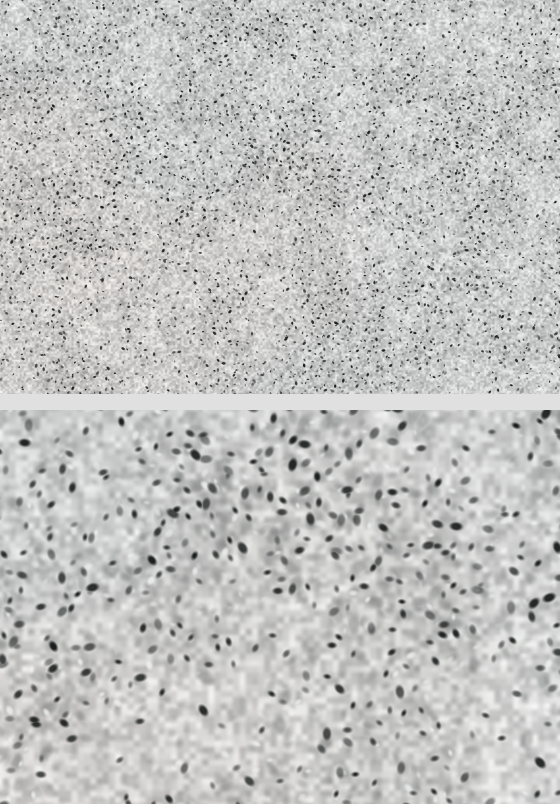
Top, the full canvas; bottom, a detail of the centre.
Write a Shadertoy shader that draws this texture.

```glsl
// Pale speckled stone: a fine-grained grey-white ground with faint warm stains,
// sown with soft buried grains, small crisp black grains and tiny bright glints.
// Grains are jittered, stretched dots on hashed grids, thinned by a clump noise.

// Integer hash: three random values in 0..1 per cell and seed
vec3 hash3(vec2 cell, int seed) {
    uvec3 v = uvec3(ivec3(ivec2(cell), seed)) * 1664525u + 1013904223u;
    v.x += v.y * v.z; v.y += v.z * v.x; v.z += v.x * v.y;
    v ^= v >> 16u;
    v.x += v.y * v.z; v.y += v.z * v.x; v.z += v.x * v.y;
    return vec3(v >> 8u) / 16777216.0;
}

float valueNoise(vec2 p, int seed) {
    vec2 i = floor(p), f = fract(p);
    f = f * f * (3.0 - 2.0 * f);
    float low = mix(hash3(i, seed).x, hash3(i + vec2(1, 0), seed).x, f.x);
    float high = mix(hash3(i + vec2(0, 1), seed).x, hash3(i + vec2(1, 1), seed).x, f.x);
    return mix(low, high, f.y);
}

// Uneven crowding of the grains, around 0.5
float clumping(vec2 p) {
    return 0.55 * valueNoise(p * 21.0, 11) + 0.45 * valueNoise(p * 9.0 + 3.7, 12);
}

// Coverage by scattered grains; radii and softness are in cell units
float grains(vec2 p, float cells, float density, vec2 radii, float soft, vec2 strength, int seed) {
    vec2 q = p * cells, home = floor(q);
    float cover = 0.0;
    for (int y = -1; y <= 1; y++)
    for (int x = -1; x <= 1; x++) {
        vec2 cell = home + vec2(x, y);
        vec3 place = hash3(cell, seed);
        vec3 form = hash3(cell, seed + 1);
        float crowd = 1.4 * (clumping((cell + 0.5) / cells) - 0.5);
        if (place.z > density + crowd) continue;

        // Random direction and stretch
        float angle = 6.2832 * form.x;
        vec2 axis = vec2(cos(angle), sin(angle));
        vec2 d = q - cell - place.xy;
        d = vec2(dot(d, axis) * 0.78, dot(d, vec2(-axis.y, axis.x)) * 1.2);

        float radius = mix(radii.x, radii.y, form.y * form.y);
        float dot1 = 1.0 - smoothstep(radius - soft, radius + soft, length(d));
        cover = max(cover, dot1 * mix(strength.x, strength.y, form.z));
    }
    return cover;
}

void mainImage(out vec4 fragColor, in vec2 fragCoord) {
    vec2 p = fragCoord / iResolution.y;

    // Ground: sugary fine grain over softer mottling
    float light = 0.808;
    light += 0.20 * (valueNoise(p * 190.0, 1) - 0.5);
    light += 0.09 * (valueNoise(p * 80.0, 2) - 0.5);
    light += 0.04 * (valueNoise(p * 26.0, 3) - 0.5);
    light -= 0.07 * (clumping(p) - 0.5);

    // Cool grey-green tint, with faint warm stains towards the lower left
    float stain = smoothstep(0.35, 0.8, valueNoise(p * vec2(2.2, 3.5) + 5.0, 4));
    stain *= 1.0 - smoothstep(0.1, 1.1, length((p - vec2(0.1, 0.35)) * vec2(0.9, 1.3)));
    vec3 color = light * mix(vec3(0.991, 1.003, 0.999), vec3(1.012, 0.998, 0.988), stain);

    // Grey grains half hidden below the surface
    float buried = grains(p, 74.0, 0.58, vec2(0.18, 0.46), 0.24, vec2(0.10, 0.36), 20);
    color = mix(color, vec3(0.36, 0.375, 0.37), buried);

    // Bright crystal glints
    float glints = grains(p, 58.0, 0.38, vec2(0.09, 0.17), 0.10, vec2(0.25, 0.85), 30);
    color = mix(color, vec3(0.94, 0.95, 0.95), glints);

    // Black grains at the surface
    float black = grains(p, 62.0, 0.56, vec2(0.12, 0.25), 0.11, vec2(0.38, 0.98), 40);
    color = mix(color, vec3(0.09, 0.10, 0.10), black);

    fragColor = vec4(clamp(color, 0.0, 1.0), 1.0);
}
```
